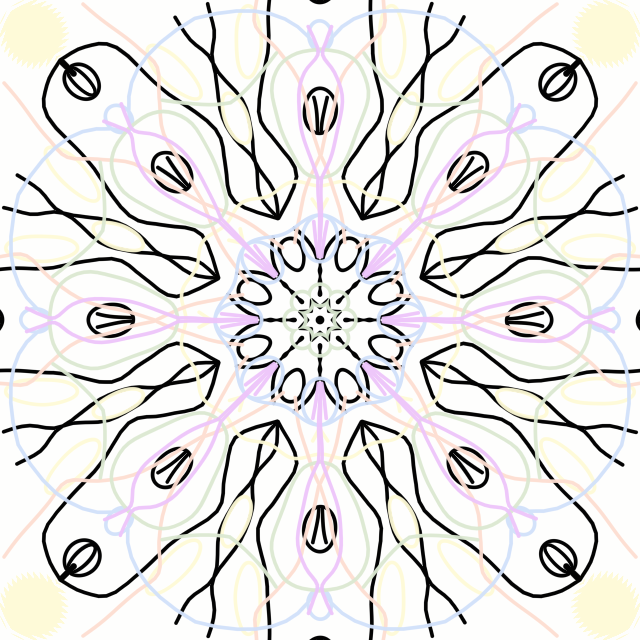
Give the GLSL for this pattern, as a Shadertoy shader.

```glsl
// An eightfold mandala of ink outlines overlaid with pastel petals and rings.
// The plane is folded into one mirrored 22.5 degree wedge, then smooth splines,
// ellipses and strokes are drawn there by their distance functions.
#define HALF_SIZE 384.0
#define FOLDS 8.0
#define INK_PEN 2.2
#define PASTEL_PEN 2.2
#define SUBDIVISIONS 4
#define WOBBLE 0.7
#define PASTEL_OPACITY 0.95

const float PI = 3.14159265;
const vec3 PAPER = vec3(0.997, 0.997, 0.993);
const vec3 INK = vec3(0.01);
const vec3 LILAC = vec3(0.93, 0.77, 0.98);
const vec3 SAGE = vec3(0.86, 0.91, 0.82);
const vec3 SKY = vec3(0.82, 0.88, 0.98);
const vec3 CREAM = vec3(0.995, 0.98, 0.84);
const vec3 PEACH = vec3(0.99, 0.87, 0.82);

float segment(vec2 p, vec2 a, vec2 b) {
    vec2 d = b - a;
    return length(p - a - d * clamp(dot(p - a, d) / dot(d, d), 0.0, 1.0));
}

float ellipseFill(vec2 p, vec2 center, vec2 radii) {
    vec2 d = p - center;
    float k = length(d / radii);
    return k * (k - 1.0) / max(length(d / (radii * radii)), 1e-4);
}

float ellipseLine(vec2 p, vec2 center, vec2 radii) {
    return abs(ellipseFill(p, center, radii));
}

float bezier(vec2 p, vec2 a, vec2 b, vec2 c) {
    float d = 1e4;
    vec2 last = a;
    for (int i = 1; i <= 8; i++) {
        float t = float(i) / 8.0;
        vec2 next = mix(mix(a, b, t), mix(b, c, t), t);
        d = min(d, segment(p, last, next));
        last = next;
    }
    return d;
}

// Catmull-Rom curve through eight knots
float spline(vec2 p, vec2 k[8]) {
    float d = 1e4;
    vec2 last = k[0];
    for (int i = 0; i < 7; i++) {
        vec2 a = k[max(i - 1, 0)], b = k[i], c = k[i + 1], e = k[min(i + 2, 7)];
        for (int j = 1; j <= SUBDIVISIONS; j++) {
            float t = float(j) / float(SUBDIVISIONS);
            vec2 next = 0.5 * (2.0 * b + t * (c - a + t * (2.0 * a - 5.0 * b + 4.0 * c - e
                      + t * (3.0 * b - a - 3.0 * c + e))));
            d = min(d, segment(p, last, next));
            last = next;
        }
    }
    return d;
}

void paint(inout vec3 col, vec3 tint, float d, float aa, float opacity) {
    col = mix(col, tint, opacity * (1.0 - smoothstep(-aa, aa, d)));
}

// p lies along a petal axis, w along the line between two petals
float inkDistance(vec2 p, vec2 w) {
    float d = spline(p, vec2[8](vec2(122, 50), vec2(172, 28), vec2(212, 51), vec2(250, 74),
        vec2(320, 63), vec2(404, 58), vec2(431, 32), vec2(441, 0)));
    d = min(d, spline(w, vec2[8](vec2(132, 0), vec2(165, 9), vec2(205, 0), vec2(240, 11),
        vec2(280, 14), vec2(334, 0), vec2(370, 16), vec2(402, 21))));
    // star, spokes, and inner petals
    d = min(d, min(segment(p, vec2(15, 0), vec2(24, 10)), length(p) - 3.0));
    d = min(d, segment(p, vec2(30, 0), vec2(70, 0)) - 0.6 * sin(p.x * 0.45));
    d = min(d, bezier(p, vec2(72, 3), vec2(94, 8), vec2(110, 31)));
    float taper = 13.0 + 0.15 * (w.x - 84.0);
    d = min(d, ellipseLine(w, vec2(85, 0), vec2(20, taper)));
    // eyes
    d = min(d, ellipseLine(p, vec2(251, 0), vec2(27, 19)));
    d = min(d, bezier(p, vec2(226, 2), vec2(248, 3), vec2(267, 8)));
    // outer buds
    d = min(d, ellipseLine(p, vec2(404, 0), vec2(23, 19)));
    d = min(d, ellipseLine(p, vec2(405, 0), vec2(22, 8)));
    return min(d, segment(p, vec2(418, 0), vec2(438, 0)) - 1.5);
}

void mainImage(out vec4 fragColor, in vec2 fragCoord) {
    float unit = 2.0 * HALF_SIZE / min(iResolution.x, iResolution.y);
    vec2 pos = (fragCoord - 0.5 * iResolution.xy) * unit;
    float aa = 0.7 * unit, r = length(pos), sector = 2.0 * PI / FOLDS;
    pos += WOBBLE * sin(pos.yx * 0.09) * smoothstep(40.0, 150.0, r);
    float angle = abs(mod(atan(pos.y, pos.x) + 0.5 * sector, sector) - 0.5 * sector);
    float between = 0.5 * sector - angle;
    vec2 p = r * vec2(cos(angle), sin(angle));
    vec2 w = r * vec2(cos(between), sin(between));

    vec3 col = PAPER;
    paint(col, INK, inkDistance(p, w) - INK_PEN, aa, 1.0);

    // cream ring, ovals, sparks and scribbled corners
    float cream = abs(r - 165.0 + 4.0 * cos(angle * FOLDS * 2.0));
    cream = min(cream, ellipseLine(w, vec2(262, 0), vec2(32, 13)));
    cream = min(cream, ellipseLine(p, vec2(334, 86), vec2(43, 15)));
    cream = min(cream, segment(p, vec2(130, 0), vec2(145, 9)));
    vec2 tuft = p - vec2(486, 0);
    float ragged = 36.0 + 4.0 * sin(tuft.x * 0.9 + tuft.y * 0.3);
    cream = min(cream, length(tuft) - ragged);
    paint(col, CREAM, cream - PASTEL_PEN, aa, PASTEL_OPACITY);

    // peach ribbons
    float peach = spline(p, vec2[8](vec2(196, 0), vec2(244, 13), vec2(290, 26), vec2(325, 52),
        vec2(352, 77), vec2(384, 76), vec2(425, 72), vec2(469, 67)));
    peach = min(peach, bezier(p, vec2(198, 0), vec2(150, 24), vec2(93, 30)));
    paint(col, PEACH, peach - PASTEL_PEN, aa, PASTEL_OPACITY);

    // sky garland and inner scallops
    float sky = bezier(p, vec2(324, 4), vec2(392, 40), vec2(362, 150));
    sky = min(sky, ellipseLine(p, vec2(341, 0), vec2(18, 14)));
    sky = min(sky, ellipseLine(p, vec2(98, 0), vec2(28, 21)));
    sky = min(sky, abs(r - 119.0 - 7.0 * cos(angle * FOLDS)));
    paint(col, SKY, sky - PASTEL_PEN, aa, PASTEL_OPACITY);

    // sage petals and central rosette
    float sage = spline(p, vec2[8](vec2(170, 0), vec2(177, 19), vec2(200, 34), vec2(240, 50),
        vec2(275, 58), vec2(305, 48), vec2(320, 28), vec2(325, 0)));
    sage = min(sage, bezier(w, vec2(282, 0), vec2(288, 30), vec2(316, 74)));
    sage = min(sage, abs(length(p - vec2(30, 0)) - 13.0));
    paint(col, SAGE, sage - PASTEL_PEN, aa, PASTEL_OPACITY);

    // lilac petals and stamens
    float lilac = spline(p, vec2[8](vec2(170, 2), vec2(200, 14), vec2(235, 23), vec2(270, 26),
        vec2(297, 18), vec2(318, 3), vec2(335, 7), vec2(352, 14)));
    lilac = min(lilac, segment(p, vec2(76, 2), vec2(118, 8)));
    lilac = min(lilac, segment(p, vec2(76, 0), vec2(168, 2)));
    paint(col, LILAC, lilac - PASTEL_PEN, aa, PASTEL_OPACITY);

    fragColor = vec4(col, 1.0);
}
```
